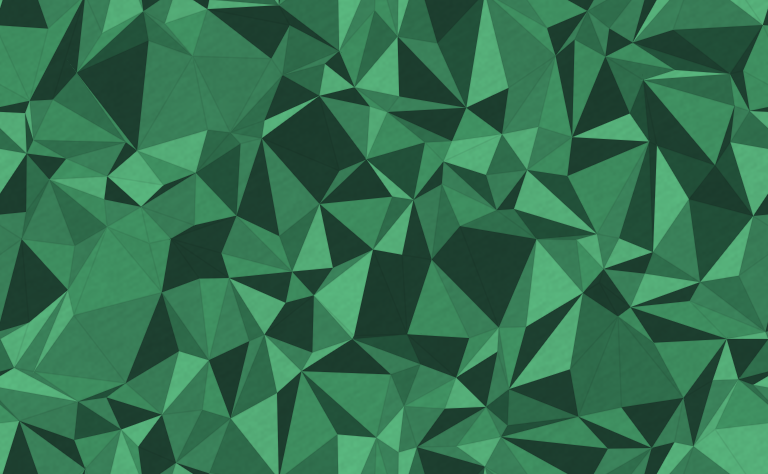
Write a WebGL 1 fragment shader that draws this background.

```glsl
precision highp float;
// Faceted green low-poly surface: a wrapping grid of jittered, unevenly spaced
// vertices is split into fans of triangles, and each facet takes a flat paint
// tone that tends to alternate with its neighbours. A faint grain covers all.

uniform vec2 u_resolution;

const vec2 GRID = vec2(18.0, 10.0);  // even counts, so the fans wrap

vec3 hash(vec2 p) {
  vec3 q = fract(p.xyx * vec3(0.1031, 0.1030, 0.0973));
  q += dot(q, q.yxz + 33.33);
  return fract((q.xxy + q.yzz) * q.zyx);
}

// Value noise that repeats every `period` units on both axes.
float wrapNoise(vec2 p, float period) {
  vec2 i = floor(p), f = fract(p);
  f = f * f * (3.0 - 2.0 * f);
  vec2 lo = mod(i, period), hi = mod(i + 1.0, period);
  return mix(mix(hash(lo).x, hash(vec2(hi.x, lo.y)).x, f.x),
             mix(hash(vec2(lo.x, hi.y)).x, hash(hi).x, f.x), f.y);
}

// Position (xy) and height (z) of the vertex that lives in a grid cell.
// The slow waves crowd some regions and stretch others.
vec3 vertexAt(vec2 cell, vec2 cellSize) {
  vec3 h = hash(mod(cell, GRID) + 17.0);
  vec2 spot = cell + 0.5 + 0.96 * (h.xy - 0.5);
  vec2 t = 6.2832 * spot / GRID;
  spot += vec2(0.4 * sin(3.0 * t.x - 2.0 * t.y), 0.35 * sin(2.0 * t.x + 2.0 * t.y));
  return vec3(spot * cellSize, h.z);
}

float signedArea(vec3 a, vec3 b, vec3 c) {
  return (b.x - a.x) * (c.y - a.y) - (b.y - a.y) * (c.x - a.x);
}

// Distance to the line a-b, positive on its right side.
float edgeDistance(vec2 p, vec2 a, vec2 b) {
  vec2 d = b - a;
  return dot(p - a, vec2(d.y, -d.x)) / max(length(d), 1e-5);
}

// Paint tones ordered from shade to light; rank is uniform in 0..1.
vec3 tone(float rank) {
  vec3 c = vec3(0.11, 0.24, 0.18);
  c = mix(c, vec3(0.13, 0.31, 0.22), step(0.21, rank));
  c = mix(c, vec3(0.18, 0.42, 0.29), step(0.26, rank));
  c = mix(c, vec3(0.22, 0.49, 0.34), step(0.39, rank));
  c = mix(c, vec3(0.24, 0.55, 0.37), step(0.65, rank));
  return mix(c, vec3(0.33, 0.68, 0.47), step(0.83, rank));
}

// Colour of one counter-clockwise facet, premultiplied by its coverage.
// Sides 0 and 1 alternate around every vertex of a regular fan.
vec4 facet(vec2 p, vec3 a, vec3 b, vec3 c, vec2 id, float side, float pixel) {
  float d = max(edgeDistance(p, a.xy, b.xy),
            max(edgeDistance(p, b.xy, c.xy), edgeDistance(p, c.xy, a.xy)));
  float coverage = clamp(0.5 - d / pixel, 0.0, 1.0);
  vec3 normal = cross(b - a, c - a);
  vec3 h = hash(id + 41.0 * side);
  float turn = atan(normal.y, normal.x + 1e-7) / 6.2832 - 0.37;
  float lit = abs(2.0 * fract(turn + 0.35 * (h.x - 0.5)) - 1.0);
  float bright = mod(side + id.y + step(h.z, 0.27), 2.0);
  float outline = 1.0 - 0.07 * smoothstep(-0.003, 0.0, d);
  vec3 color = tone(0.5 * (bright + lit)) * (0.98 + 0.06 * h.y) * outline;
  return vec4(color, 1.0) * coverage;
}

void main() {
  vec2 uv = gl_FragCoord.xy / u_resolution;
  vec2 canvas = vec2(u_resolution.x / u_resolution.y, 1.0);
  vec2 p = uv * canvas;
  vec2 cellSize = canvas / GRID;
  float pixel = 1.0 / u_resolution.y;
  vec4 sum = vec4(0.0);

  // All quads whose jittered and shifted corners can reach this cell.
  for (int j = -2; j <= 1; j++) {
    for (int i = -2; i <= 1; i++) {
      vec2 cell = floor(uv * GRID) + vec2(float(i), float(j));
      vec3 a = vertexAt(cell, cellSize);
      vec3 b = vertexAt(cell + vec2(1.0, 0.0), cellSize);
      vec3 c = vertexAt(cell + vec2(1.0, 1.0), cellSize);
      vec3 d = vertexAt(cell + vec2(0.0, 1.0), cellSize);
      vec2 id = mod(cell, GRID) + 53.0;

      // Diagonals gather at every other vertex, which makes fans. A diagonal
      // outside its quad gives a negative area and always loses.
      float rising = min(signedArea(a, b, c), signedArea(a, c, d));
      float falling = min(signedArea(a, b, d), signedArea(b, c, d));
      if (rising * mix(5.0, 0.25, mod(cell.x + cell.y, 2.0)) > falling) {
        sum += facet(p, a, b, c, id, 0.0, pixel);
        sum += facet(p, a, c, d, id, 1.0, pixel);
      } else {
        sum += facet(p, a, b, d, id, 1.0, pixel);
        sum += facet(p, b, c, d, id, 0.0, pixel);
      }
    }
  }
  vec3 color = sum.rgb / max(sum.a, 1e-4);

  // Brush grain: slanted streaks plus a finer speckle.
  float streaks = wrapNoise(vec2(30.0 * (uv.x + uv.y), 120.0 * (uv.y - uv.x)), 30.0);
  float speckle = wrapNoise(uv * vec2(240.0, 150.0), 30.0);
  color *= 1.0 + 0.04 * (streaks - 0.5) + 0.04 * (speckle - 0.5);
  gl_FragColor = vec4(color, 1.0);
}
```
